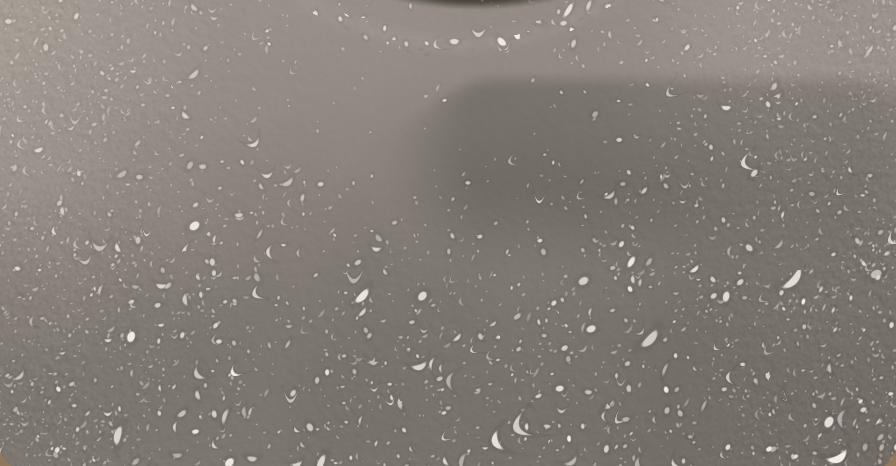
Reproduce this texture procedurally as a Shadertoy shader.

```glsl
#define TINT vec3(1.055, 1.0, 0.95)
#define GLINT vec3(0.96, 0.94, 0.91)
#define TABLE vec3(0.56, 0.47, 0.36)
#define BASE_TONE 0.425
#define SHADOW_DEPTH 0.085
#define RELIEF 0.045
#define FINE_CELL 0.0135
#define MID_CELL 0.029
#define LARGE_CELL 0.072

vec2 hash2(vec2 p) {
    vec3 q = fract(p.xyx * vec3(0.1031, 0.1030, 0.0973));
    q += dot(q, q.yzx + 33.33);
    return fract((q.xx + q.yz) * q.zy);
}

float cornerSlope(vec2 cell, vec2 offset) {
    return dot(hash2(cell) * 2.0 - 1.0, offset);
}

float gradientNoise(vec2 p) {
    vec2 i = floor(p), f = fract(p);
    vec2 u = f * f * f * (f * (f * 6.0 - 15.0) + 10.0);
    vec2 e = vec2(1, 0);
    float low = mix(cornerSlope(i, f), cornerSlope(i + e, f - e), u.x);
    float high = mix(cornerSlope(i + e.yx, f - e.yx), cornerSlope(i + 1.0, f - 1.0), u.x);
    return mix(low, high, u.y);
}

float fbm(vec2 p) {
    float sum = 0.0, amp = 0.5;
    for (int i = 0; i < 4; i++) {
        sum += amp * gradientNoise(p);
        p = mat2(1.6, 1.2, -1.2, 1.6) * p + 7.3;
        amp *= 0.5;
    }
    return sum;
}

// Bent, randomly turned droplets: x is the glint, y the dark rim
vec2 droplets(vec2 p, float cell, float radius, float density, float seed) {
    float pixel = 1.0 / iResolution.y;
    vec2 home = floor(p / cell), result = vec2(0);
    for (int j = -1; j <= 1; j++)
    for (int i = -1; i <= 1; i++) {
        vec2 id = home + vec2(i, j);
        vec2 place = hash2(id + seed), kind = hash2(id + seed + 51.7);
        vec2 form = hash2(id + seed + 93.1);
        if (kind.x > density) continue;
        vec2 d = p - (id + place) * cell;
        float angle = 1.1 + 2.6 * (form.x - 0.5);
        d = mat2(cos(angle), -sin(angle), sin(angle), cos(angle)) * d;
        float r = radius * mix(0.5, 1.15, kind.y * kind.y);
        float stretch = 1.1 + 1.9 * pow(form.y, 4.0);
        d.y += (form.x - 0.5) * 0.5 * (stretch - 1.0) * d.x * d.x / r;
        float dist = length(d / vec2(stretch, 0.8)) - r;
        float glint = smoothstep(pixel, -pixel, dist) * mix(0.55, 1.0, place.x);
        float rim = smoothstep(r + pixel, 0.0, abs(dist - 0.5 * r));
        result = max(result, vec2(glint, rim));
    }
    return result;
}

// Broad light and the soft cast shadow
float surfaceTone(vec2 p, float width) {
    float tone = BASE_TONE + 0.105 * smoothstep(0.15, 1.0, p.y);
    tone += 0.045 * (1.0 - p.x / width);
    tone += 0.04 * smoothstep(0.55, 0.0, p.x) * smoothstep(0.1, 0.7, p.y);
    tone += 0.045 * smoothstep(1.2, 1.7, p.x) * smoothstep(0.79, 0.86, p.y);
    vec2 q = abs(p - vec2(1.43, 0.67)) - vec2(0.36, 0.0);
    float shade = length(max(q, 0.0)) - 0.16;
    float edge = mix(0.12, 0.025, smoothstep(0.68, 0.82, p.y));
    tone -= SHADOW_DEPTH * smoothstep(edge, -edge, shade) * mix(1.0, 0.45, smoothstep(1.1, 1.7, p.x));
    return tone + 0.03 * fbm(p * 3.0);
}

void mainImage(out vec4 fragColor, in vec2 fragCoord) {
    vec2 p = fragCoord / iResolution.y;
    float width = iResolution.x / iResolution.y;
    float pixel = 1.0 / iResolution.y;

    // Where the surface is wet: sparse at the upper middle
    float clump = fbm(p * 6.0 + 3.0);
    float dry = smoothstep(0.55, 0.1, length((p - vec2(0.93, 0.79)) * vec2(0.8, 1.2)));
    float wet = clamp((1.0 - 0.9 * dry) * (0.75 + 1.3 * clump), 0.03, 1.0);
    float lower = smoothstep(0.85, 0.1, p.y);
    float sides = smoothstep(0.35, 0.9, abs(p.x - 0.96));

    // Moist relief, lit from one side
    vec2 lightStep = vec2(0.0025, 0.0035);
    float relief = fbm(p * 48.0) - fbm((p + lightStep) * 48.0);
    float tone = surfaceTone(p, width) + RELIEF * relief * (0.5 + wet + sides);
    tone += 0.05 * wet * sides * gradientNoise(p * vec2(130, 105));

    // Three sizes of droplets
    vec2 fine = droplets(p, FINE_CELL, 0.0034, wet * (0.2 + 0.2 * sides), 11.0);
    vec2 mid = droplets(p, MID_CELL, 0.0056, wet * (0.22 + 0.2 * lower), 37.0);
    vec2 large = droplets(p, LARGE_CELL, 0.0095, wet * (0.05 + 0.33 * lower), 71.0);

    // Beads along the arc below the dark rim
    float arc = p.y - 0.905 - 0.9 * (p.x - 0.98) * (p.x - 0.98);
    float band = smoothstep(0.035, 0.0, abs(arc)) * smoothstep(0.4, 0.3, abs(p.x - 0.98));
    vec2 beads = droplets(p, 0.03, 0.0075, 0.6 * band, 117.0);
    tone += 0.04 * band * (0.5 + fbm(p * 25.0));

    float rim = max(max(mid.y, large.y), max(beads.y, 0.5 * fine.y));
    float glint = max(max(0.8 * mid.x, large.x), max(beads.x, 0.5 * fine.x));
    vec3 color = TINT * (tone - 0.025 * rim);
    color = mix(color, GLINT, glint);

    // Dark opening at the top and rounded lower corners
    float hole = length((p - vec2(1.02, 1.03)) * vec2(0.23, 1.0)) - 0.042;
    color *= mix(1.0, 0.5, smoothstep(0.012, -0.012, hole));
    vec2 corner = max(vec2(abs(p.x - 0.5 * width) - 0.5 * width + 0.07, 0.06 - p.y), 0.0);
    color = mix(color, TABLE, smoothstep(-pixel, pixel, length(corner) - 0.075));

    fragColor = vec4(color, 1.0);
}
```
